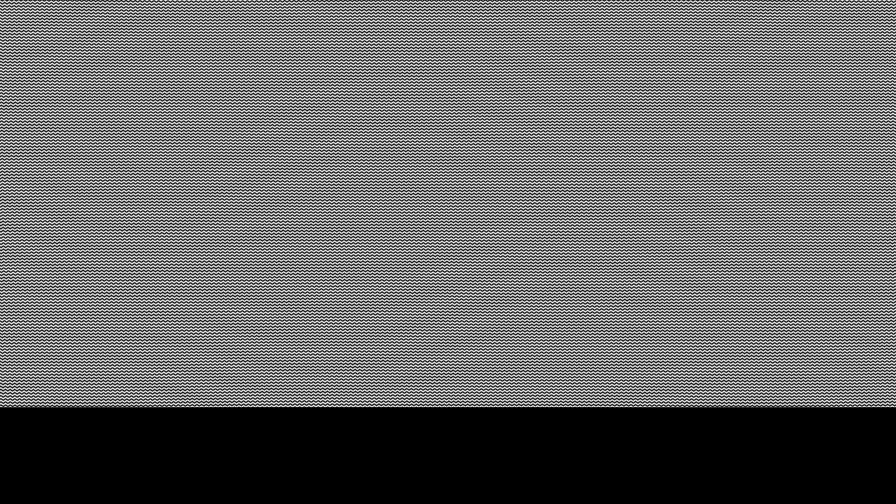
Give the GLSL for this pattern, as a WebGL 2 fragment shader.

```glsl
#version 300 es
precision highp float;
// Very fine black and white level stripes that zigzag in short steps,
// above a plain black band. Stripes are box filtered over each pixel,
// so they melt toward mid grey with a faint woven grain.
#define STRIPES 162.0      // stripe pairs per canvas height
#define ZIGZAGS 192.0      // zigzags across the width
#define BAND_TOP 0.192     // height of the black band
#define LINE_SHARE 0.5     // white share of each stripe pair
#define SWING 0.5          // height of a zigzag, in stripe pairs
#define DRIFT 0.2          // slow wander, in stripe pairs
#define SLANT 1.5          // sideways lean over the height, in zigzags
#define SOFTNESS 1.5       // filter width, in pixels

uniform vec2 u_resolution;
out vec4 outColor;

const vec3 INK = vec3(0.0);
const vec3 PAPER = vec3(1.0);
const float TAU = 6.283185;
const int TAPS = 6;

// Running area under a 0/1 stripe wave of period one
float stripeArea(float t) {
  return floor(t) * LINE_SHARE + min(fract(t), LINE_SHARE);
}

// Mean stripe value over a window of the given width
float stripeCoverage(float t, float width) {
  return (stripeArea(t + 0.5 * width) - stripeArea(t - 0.5 * width)) / width;
}

// Triangle wave from -0.5 to 0.5
float zigzag(float t) {
  return abs(fract(t) - 0.5) * 2.0 - 0.5;
}

// Layered sines that bend the stripes very gently
float drift(vec2 uv) {
  return sin(TAU * (1.3 * uv.x + 0.9 * uv.y))
       + 0.5 * sin(TAU * (2.7 * uv.x - 1.6 * uv.y) + 1.7);
}

void main() {
  vec2 uv = gl_FragCoord.xy / u_resolution;
  vec2 pixel = 1.0 / u_resolution;
  float window = SOFTNESS * pixel.y * STRIPES;
  float wander = DRIFT * drift(uv);

  // Average across the pixel to smooth the zigzag corners
  float white = 0.0;
  for (int i = 0; i < TAPS; i++) {
    float offset = (float(i) + 0.5) / float(TAPS) - 0.5;
    float x = uv.x + offset * pixel.x;
    float step = SWING * zigzag(x * ZIGZAGS + SLANT * uv.y);
    white += stripeCoverage(uv.y * STRIPES + step + wander, window);
  }
  white /= float(TAPS);

  // Plain band along the bottom
  float aboveBand = clamp((uv.y - BAND_TOP) / pixel.y + 0.5, 0.0, 1.0);
  outColor = vec4(mix(INK, PAPER, white * aboveBand), 1.0);
}
```
